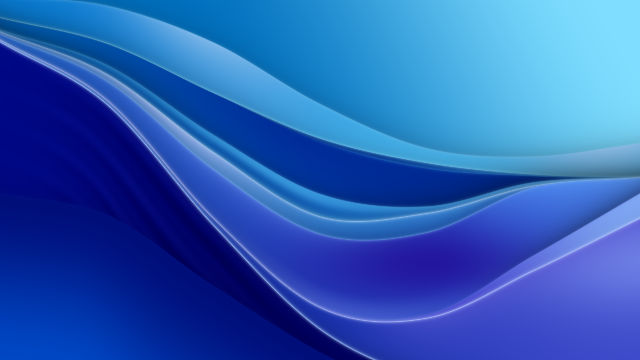
A WebGL 2 fragment shader for this background:

```glsl
#version 300 es
precision highp float;
// Flowing satin ribbons in blue, sweeping from upper left to lower right.
// Each ribbon fills all that lies below a smooth spline edge; ribbons are
// painted from back to front with a soft cast shadow and a bright rim.
uniform vec2 u_resolution;
out vec4 fragColor;

// Signed distance below a Catmull-Rom edge with seven evenly spaced heights.
float below(vec2 uv, float h[7]) {
  float s = clamp(uv.x, 0.0, 0.9999) * 6.0;
  int i = int(s);
  float t = fract(s);
  float b = h[i], c = h[i + 1];
  float a = i > 0 ? h[i - 1] : 2.0 * b - c;
  float d = i < 5 ? h[i + 2] : 2.0 * c - b;
  float k1 = 0.5 * (c - a);
  float k2 = a - 2.5 * b + 2.0 * c - 0.5 * d;
  float k3 = 0.5 * (d - a) + 1.5 * (b - c);
  float height = b + t * (k1 + t * (k2 + t * k3));
  float slope = (k1 + t * (2.0 * k2 + 3.0 * t * k3)) * 6.0 * u_resolution.y / u_resolution.x;
  return (height - uv.y) / sqrt(1.0 + slope * slope);
}

// Three colour stops from left to right.
vec3 ramp(float x, vec3 left, vec3 middle, vec3 right) {
  return mix(mix(left, middle, smoothstep(0.0, 0.5, x)), right, smoothstep(0.5, 1.0, x));
}

float bump(float x, float center, float width) {
  float q = (x - center) / width;
  return exp(-q * q);
}

// Paints one ribbon over the colour so far.
vec3 lay(vec3 col, float d, vec3 fill, vec3 rim, float shine, float shadow) {
  float px = 0.8 / u_resolution.y;
  col *= 1.0 - shadow * exp(-max(-d, 0.0) / 0.035);
  col = mix(col, fill, smoothstep(-px, px, d));
  return mix(col, rim, shine * exp(-abs(d) / 0.0032));
}

void main() {
  vec2 uv = gl_FragCoord.xy / u_resolution;
  float x = uv.x, y = uv.y;

  // Edges, from the back ribbon to the front one
  float veil   = below(uv, float[7](1.009, 0.984, 0.882, 0.711, 0.588, 0.565, 0.602));
  float hem    = below(uv, float[7](0.951, 0.880, 0.743, 0.616, 0.548, 0.516, 0.507));
  float deep   = below(uv, float[7](0.948, 0.877, 0.740, 0.606, 0.533, 0.511, 0.505));
  float azure  = below(uv, float[7](0.917, 0.819, 0.625, 0.461, 0.426, 0.493, 0.508));
  float ridge  = below(uv, float[7](0.912, 0.794, 0.577, 0.398, 0.407, 0.483, 0.507));
  float body   = below(uv, float[7](0.905, 0.775, 0.530, 0.350, 0.354, 0.479, 0.506));
  float fold   = below(uv, float[7](0.890, 0.724, 0.397, 0.150, 0.125, 0.290, 0.463));
  float skirt  = below(uv, float[7](0.889, 0.722, 0.394, 0.146, 0.116, 0.248, 0.394));
  float navy   = below(uv, float[7](0.884, 0.711, 0.375, 0.086, -0.053, -0.11, -0.13));
  float corner = below(uv, float[7](0.463, 0.403, 0.206, 0.021, -0.11, -0.2, -0.25));

  // Sky, brightening to the upper right
  float dawn = smoothstep(0.35, 1.05, x + 0.3 * (y - 0.7));
  vec3 col = mix(vec3(0.0, 0.44, 0.75), vec3(0.5, 0.87, 1.0), dawn);

  // Pale veil with two milky crests
  vec3 fill = mix(vec3(0.03, 0.49, 0.84), vec3(0.28, 0.71, 0.93), smoothstep(0.15, 0.7, x));
  float crest = 0.75 * bump(x, 0.32, 0.14) + 0.85 * bump(x, 0.96, 0.13);
  fill = mix(fill, vec3(0.62, 0.77, 0.93), crest * exp(-max(veil, 0.0) / 0.11));
  col = lay(col, veil, fill, vec3(0.55, 0.82, 0.97), 0.3, 0.12);

  // Thin hem, then the deep blue hollow
  fill = ramp(x, vec3(0.0, 0.36, 0.72), vec3(0.0, 0.2, 0.58), vec3(0.15, 0.5, 0.8));
  col = lay(col, hem, fill, vec3(0.5, 0.86, 1.0), 0.7, 0.06);
  fill = ramp(x, vec3(0.0, 0.4, 0.76), vec3(0.0, 0.17, 0.6), vec3(0.0, 0.16, 0.55));
  fill += vec3(0.0, 0.07, 0.09) * smoothstep(0.0, 0.14, deep) * bump(x, 0.38, 0.18);
  col = lay(col, deep, fill, vec3(0.2, 0.55, 0.88), 0.4 * smoothstep(0.4, 0.6, x), 0.1);

  // Azure band
  float across = clamp(azure / max(azure - ridge, 0.001), 0.0, 1.0);
  fill = ramp(x, vec3(0.03, 0.4, 0.76), vec3(0.15, 0.51, 0.84), vec3(0.28, 0.6, 0.9));
  fill += vec3(0.07, 0.1, 0.06) * sin(across * 6.28 + 0.6) * bump(x, 0.42, 0.2);
  col = lay(col, azure, fill, vec3(0.35, 0.75, 0.97), 0.45, 0.2);

  // Pearly ridge, bright on the descent
  across = clamp(ridge / max(ridge - body, 0.001), 0.0, 1.0);
  fill = ramp(x, vec3(0.25, 0.5, 0.85), vec3(0.18, 0.5, 0.82), vec3(0.3, 0.58, 0.9));
  fill = mix(fill, vec3(0.1, 0.32, 0.7), across * smoothstep(0.35, 0.6, x) * 0.8);
  fill = mix(fill, vec3(0.66, 0.75, 0.97), 0.9 * bump(x, 0.27, 0.15) * (1.0 - 0.6 * across));
  col = lay(col, ridge, fill, vec3(0.75, 0.87, 1.0), 0.65, 0.16);

  // Broad violet body around a dark core
  across = clamp(body / max(body - skirt, 0.001), 0.0, 1.0);
  fill = ramp(x, vec3(0.12, 0.38, 0.8), vec3(0.14, 0.26, 0.74), vec3(0.25, 0.45, 0.9));
  fill = mix(fill, vec3(0.13, 0.06, 0.6), 0.9 * bump(x, 0.67, 0.19) * bump(y, 0.27, 0.12));
  fill = mix(fill, vec3(0.36, 0.46, 0.9), 0.6 * smoothstep(0.65, 1.0, across) * bump(x, 0.55, 0.16));
  fill = mix(fill, vec3(0.36, 0.62, 0.96), 0.7 * smoothstep(0.7, 0.9, x) * exp(-max(body, 0.0) / 0.05));
  fill = mix(fill, vec3(0.4, 0.56, 0.92), 0.55 * exp(-max(body, 0.0) / 0.03) * bump(x, 0.35, 0.2));
  col = lay(col, body, fill, vec3(0.5, 0.72, 0.97), 0.5, 0.15);

  // Lilac fold rising at the right
  fill = mix(vec3(0.3, 0.3, 0.84), vec3(0.5, 0.66, 0.96), smoothstep(0.7, 1.0, x));
  col = lay(col, fold, fill, vec3(0.4, 0.52, 0.92), 0.3, 0.4 * smoothstep(0.7, 0.95, x));

  // Skirt spreading to the lower right
  fill = ramp(x, vec3(0.12, 0.34, 0.76), vec3(0.1, 0.2, 0.7), vec3(0.24, 0.29, 0.79));
  fill = mix(fill, vec3(0.46, 0.55, 0.92), 0.85 * bump(x, 1.0, 0.2) * bump(y, 0.29, 0.15));
  fill = mix(fill, vec3(0.38, 0.35, 0.83), 0.6 * exp(-max(skirt, 0.0) / 0.07) * smoothstep(0.5, 0.7, x));
  col = lay(col, skirt, fill, vec3(0.72, 0.8, 1.0), 0.8, 0.05);

  // Navy shade with fine streaks along its edge
  float streaks = sin(navy * 75.0 + 3.0 * x) + 0.6 * sin(navy * 143.0 - 5.0 * x);
  fill = mix(vec3(0.0, 0.03, 0.52), vec3(0.0, 0.0, 0.38), smoothstep(0.0, 0.4, x));
  fill += vec3(0.01, 0.015, 0.035) * streaks * bump(x, 0.28, 0.18);
  col = lay(col, navy, fill, vec3(0.65, 0.8, 1.0), 0.85, 0.15);

  // Lit lower left corner
  fill = mix(vec3(0.0, 0.05, 0.47), vec3(0.0, 0.28, 0.77), smoothstep(-0.02, 0.48, corner));
  col = lay(col, corner, fill, vec3(0.02, 0.1, 0.58), 0.25, 0.1);

  fragColor = vec4(clamp(col, 0.0, 1.0), 1.0);
}
```
